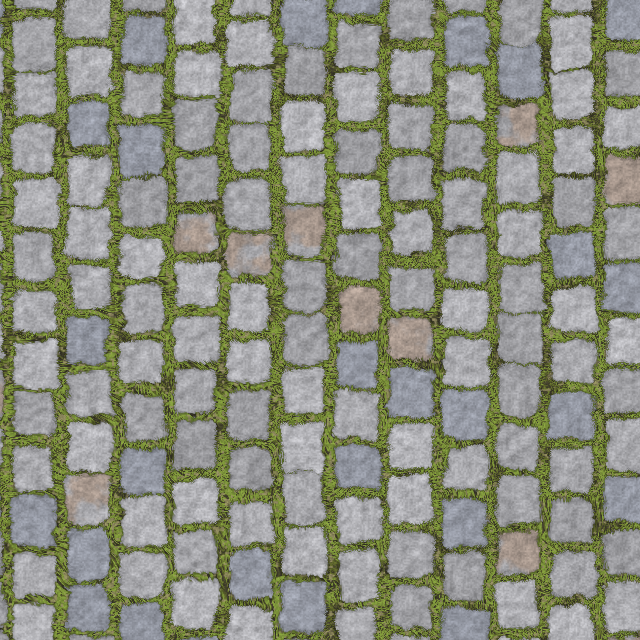
Give the GLSL for this texture, as a Shadertoy shader.

```glsl
// Granite setts in staggered columns with mossy grass growing in the joints.
// Each sett is a jittered, tapered, rounded box with noise-roughened edges;
// the grass is a stack of stretched noise layers turned to several angles.

#define COLUMNS 11.9
#define ROWS 12.0
#define STONE_HALF vec2(0.402, 0.438)
#define CORNER 0.11
#define JITTER vec2(0.07, 0.09)
#define SIZE_SPREAD vec2(0.06, 0.10)
#define ROUGHNESS 0.11
#define STONE_GREY vec3(0.635, 0.635, 0.65)
#define SOIL vec3(0.25, 0.24, 0.17)
#define MOSS_DARK vec3(0.37, 0.40, 0.17)
#define MOSS_LIGHT vec3(0.49, 0.58, 0.23)
#define STRAW vec3(0.56, 0.53, 0.38)

float hash(vec2 p) {
    return fract(sin(dot(p, vec2(127.1, 311.7))) * 43758.545);
}

vec2 hash2(vec2 p) {
    return vec2(hash(p), hash(p + 57.3));
}

float noise(vec2 p) {
    vec2 i = floor(p), f = fract(p);
    f = f * f * (3.0 - 2.0 * f);
    return mix(mix(hash(i), hash(i + vec2(1, 0)), f.x),
               mix(hash(i + vec2(0, 1)), hash(i + vec2(1, 1)), f.x), f.y);
}

float fbm(vec2 p) {
    float sum = 0.0, amp = 0.53;
    for (int i = 0; i < 4; i++) {
        sum += amp * noise(p);
        p = p * 2.03 + 17.0;
        amp *= 0.5;
    }
    return sum;
}

mat2 rotation(float a) {
    return mat2(cos(a), sin(a), -sin(a), cos(a));
}

float roundedBox(vec2 p, vec2 halfSize, float radius) {
    vec2 q = abs(p) - halfSize + radius;
    return length(max(q, 0.0)) + min(max(q.x, q.y), 0.0) - radius;
}

// Signed distance to the nearest sett; also returns its id
float nearestStone(vec2 p, out vec2 stoneId) {
    vec2 warp = ROUGHNESS * (vec2(noise(p * 5.0), noise(p * 5.0 + 40.0)) - 0.5)
              + 0.45 * ROUGHNESS * (vec2(noise(p * 17.0), noise(p * 17.0 + 80.0)) - 0.5);
    float nearest = 10.0;
    stoneId = vec2(0.0);
    for (int x = -1; x <= 1; x++)
    for (int y = -1; y <= 1; y++) {
        float column = floor(p.x) + float(x);
        float shift = mix(-0.3, 0.14, mod(column, 2.0));
        vec2 id = vec2(column, floor(p.y - shift) + float(y));
        vec2 centre = id + 0.5 + vec2(0.0, shift) + (hash2(id) - 0.5) * JITTER;
        vec2 shape = hash2(id + 11.7) - 0.5;
        vec2 q = rotation(0.13 * shape.x) * (p - centre) + warp;
        q.x *= 1.0 + 0.3 * shape.y * q.y;
        vec2 halfSize = STONE_HALF + (hash2(id + 23.1) - 0.5) * SIZE_SPREAD;
        float d = roundedBox(q, halfSize, CORNER);
        if (d < nearest) { nearest = d; stoneId = id; }
    }
    return nearest;
}

// Brightness of the topmost grass blade, 0 to 1
float grassBlades(vec2 p) {
    float blade = 0.0;
    for (int i = 0; i < 5; i++) {
        vec2 q = rotation(float(i) * 1.26 + noise(p * 1.5)) * p + float(i) * 7.3;
        blade = max(blade, noise(q * vec2(9.0, 31.0)));
    }
    return smoothstep(0.42, 1.0, blade);
}

vec3 grassColour(vec2 p, float blade, float d) {
    float cover = smoothstep(0.22, 0.5, fbm(p * 2.3 + 5.0));
    float light = blade * mix(0.4, 1.1, cover);
    vec3 colour = mix(SOIL, MOSS_DARK, smoothstep(0.1, 0.4, light));
    colour = mix(colour, MOSS_LIGHT, smoothstep(0.35, 0.75, light));
    colour = mix(colour, STRAW, 0.85 * smoothstep(0.62, 0.85, noise(p * 19.0 + 31.0)));
    colour *= 0.85 + 0.3 * noise(p * 38.0);
    return colour * mix(0.68, 1.0, smoothstep(0.0, 0.07, d));
}

vec3 stoneColour(vec2 p, vec2 id, float d) {
    vec2 s = p + hash2(id) * 30.0;
    float kind = hash(id + 71.0);
    vec3 colour = STONE_GREY * (0.93 + 0.16 * hash(id + 5.0));
    colour = mix(colour, vec3(0.54, 0.56, 0.61), 0.75 * step(0.84, kind));
    // A few setts carry a warm stain
    float stain = step(kind, 0.05) * smoothstep(0.35, 0.55, fbm(s * 2.0));
    colour = mix(colour, vec3(0.64, 0.58, 0.54), stain);
    // Relief lit from the upper left, mottling and fine grain
    float relief = fbm(s * 5.0) - fbm(s * 5.0 + vec2(-0.3, 0.3));
    float mottle = fbm(s * 8.0 + 9.0) - 0.5;
    float grain = noise(s * 34.0) - 0.5;
    colour *= 1.02 + 0.28 * relief + 0.3 * mottle + 0.17 * grain;
    return colour * mix(1.0, 0.8, smoothstep(-0.07, 0.01, d));
}

void mainImage(out vec4 fragColor, in vec2 fragCoord) {
    vec2 p = fragCoord / iResolution.xy * vec2(COLUMNS, ROWS) - vec2(0.15, 0.0);
    vec2 id;
    float d = nearestStone(p, id);
    float blade = grassBlades(p);
    d += 0.05 * (blade - 0.5);              // blades overlap the edges
    float soft = ROWS / iResolution.y;
    float joint = smoothstep(-soft, soft, d);
    vec3 colour = mix(stoneColour(p, id, d), grassColour(p, blade, d), joint);
    fragColor = vec4(clamp(colour, 0.0, 1.0), 1.0);
}
```
